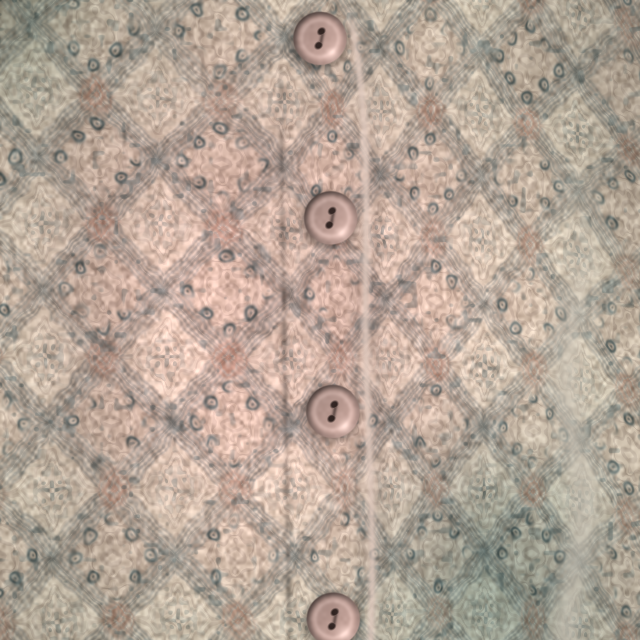
A WebGL 1 fragment shader for this texture:

```glsl
precision highp float;
// Faded printed cotton shirt front: a diamond lattice of striped bands, with
// mirrored ornament in each diamond, is bent over soft folds; a stitched
// placket and a column of four two-hole buttons lie on top.
uniform vec2 u_resolution;

#define CREAM vec3(0.835, 0.765, 0.705)
#define BAND vec3(0.620, 0.590, 0.565)
#define TEAL vec3(0.385, 0.425, 0.430)
#define RUST vec3(0.690, 0.515, 0.445)
#define BUTTON vec3(0.735, 0.610, 0.575)
#define BAND_HALF 0.130
#define BUTTON_RADIUS 0.042
#define ORNAMENT 0.62
#define GRAIN 0.17
#define SPECKS 0.50
#define WEAR 0.55

float hash(vec2 p) {
  return fract(sin(dot(p, vec2(127.1, 311.7))) * 43758.5453);
}

float noise(vec2 p) {
  vec2 i = floor(p), f = fract(p);
  f = f * f * (3.0 - 2.0 * f);
  return mix(mix(hash(i), hash(i + vec2(1, 0)), f.x),
             mix(hash(i + vec2(0, 1)), hash(i + vec2(1, 1)), f.x), f.y);
}

// Soft line or spot of width w around distance zero
float glow(float d, float w) { return exp(-d * d / (w * w)); }

// Cloth to lattice units: repeats narrow past the placket and sag to the right
vec2 drape(vec2 p) {
  float x = p.x - 0.05 * (p.y - 0.14) * (1.0 - p.x);
  float u = 5.12 * x - 0.267 + 1.39 * max(x - 0.443, 0.0);
  float top = 0.137 + 0.053 * p.x + 0.05 * pow(p.x, 8.0);
  float v = (p.y - top) / mix(0.21, 0.19, p.x);
  vec2 sway = vec2(noise(p * 7.0), noise(p * 7.0 + 31.0)) - 0.5;
  vec2 fray = vec2(noise(p * 60.0), noise(p * 60.0 + 17.0)) - 0.5;
  return vec2(u, v) + 0.06 * sway + 0.035 * fray;
}

vec3 printedCloth(vec2 p) {
  vec2 c = drape(p);
  vec2 ab = vec2(c.x + c.y, c.x - c.y);
  vec2 cell = floor(ab + 0.5), f = ab - cell;
  vec2 q = abs(vec2(f.x + f.y, f.x - f.y)) * 0.5;   // mirrored in the diamond
  float detailed = mod(cell.x + cell.y, 2.0);
  float wear = 1.0 - WEAR * noise(p * 22.0 + 5.0);

  // Short curling strokes, symmetric about the centre of each diamond
  float n = noise(q * 15.0 + detailed * 40.0);
  float wave = sin(n * 9.0 + (q.x + q.y) * 52.0) + 0.9 * (noise(p * 75.0) - 0.5);
  float curl = smoothstep(-0.5, 0.9, wave);
  vec3 col = mix(CREAM, CREAM * vec3(0.97, 0.95, 0.95), detailed);
  col = mix(col, mix(BAND, RUST, 0.35), curl * ORNAMENT * mix(0.48, 0.66, detailed));

  // Broken blue star in the light diamonds
  float r = length(q);
  float rays = smoothstep(0.35, 0.7, noise(q * 30.0 + 9.0));
  col = mix(col, TEAL, 0.60 * glow(r, 0.17) * rays * (1.0 - detailed) * wear);

  // Bands: fine lines along, small beads across
  vec2 edge = 0.5 - abs(f);
  float d = min(edge.x, edge.y);
  float along = edge.x < edge.y ? ab.y : ab.x;
  float band = 1.0 - smoothstep(BAND_HALF - 0.03, BAND_HALF + 0.03, d);
  float lines = 0.72 + 0.27 * sin(d * 118.0) + 0.14 * sin(along * 88.0);
  col = mix(col, BAND * 0.97, band * clamp(lines, 0.0, 1.0) * (0.4 + 0.6 * wear));

  // Small ring flowers at the tips and flanks of each detailed diamond
  float tip = min(length(q - vec2(0.31, 0.0)), length(q - vec2(0.0, 0.28)));
  tip = min(tip, length(q - vec2(0.17, 0.16)));
  float ring = glow(tip - 0.042, 0.017) + 0.7 * glow(tip, 0.014);
  float bloom = smoothstep(0.2, 0.75, noise(p * 38.0 + 3.0));
  col = mix(col, TEAL * 0.9, min(ring, 1.0) * detailed * bloom * 0.85);

  // Rust rosettes and teal knots on the band crossings
  vec2 rust = vec2(fract(c.x) - 0.5, fract(c.y + 0.5) - 0.5);
  vec2 knot = vec2(fract(c.x + 0.5) - 0.5, fract(c.y) - 0.5);
  float petals = 0.62 + 0.38 * sin(length(rust) * 85.0 + 5.0 * noise(abs(rust) * 30.0));
  col = mix(col, RUST, 0.72 * petals * wear * (1.0 - smoothstep(0.08, 0.19, length(rust))));
  col = mix(col, TEAL, 0.55 * glow(length(knot), 0.08) * wear);

  // Sparse ink specks, mottling and thread grain
  float speck = smoothstep(0.70, 0.92, noise(p * 88.0 + 11.0));
  col = mix(col, TEAL, SPECKS * speck * (0.35 + 0.65 * max(band, 0.6 * detailed)));
  float thread = noise(p * vec2(180.0, 150.0)) + 0.7 * noise(p * 95.0) - 0.85;
  return col + GRAIN * thread;
}

// Soft light: warm in the middle, greener and dimmer to the sides
vec3 lighting(vec2 p) {
  float away = length((p - vec2(0.42, 0.47)) * vec2(1.0, 0.9));
  vec3 light = mix(vec3(1.055, 0.985, 0.985), vec3(0.96, 0.99, 0.965), smoothstep(0.1, 0.55, away));
  light *= 1.06 - 0.24 * away * away + 0.16 * (noise(p * vec2(7.0, 4.0) + 3.0) - 0.5);
  float hollow = glow(length((p - vec2(0.78, 0.92)) * vec2(1.0, 0.8)), 0.17);
  float corner = glow(length(p), 0.16);
  return light * (1.0 - hollow * vec3(0.25, 0.17, 0.16) - corner * vec3(0.19, 0.14, 0.15));
}

vec3 addButton(vec3 col, vec2 p, vec2 centre) {
  vec2 b = (p - centre) / BUTTON_RADIUS;
  float r = length(b);
  col *= 1.0 - 0.40 * (1.0 - smoothstep(0.7, 1.35, length(b - vec2(-0.06, 0.12))));
  vec3 face = BUTTON * (0.98 + 0.16 * dot(b, vec2(0.6, 0.5)));
  face *= 1.0 - 0.48 * smoothstep(0.74, 0.98, r) * (0.6 - 0.4 * dot(b, vec2(0.6, 0.8)));
  face += 0.08 * glow(r - 0.68, 0.09) + 0.16 * glow(length(b - vec2(0.45, 0.55)), 0.25);
  vec2 h = vec2(b.x + 0.2 * b.y, b.y);              // tilted pair of holes
  float hole = 1.0 - smoothstep(0.08, 0.19, length(vec2(h.x, abs(h.y) - 0.26)));
  float sewing = glow(h.x - 0.06, 0.08) * (1.0 - smoothstep(0.2, 0.35, abs(h.y)));
  face = mix(face, vec3(0.20, 0.15, 0.14), max(hole, 0.6 * sewing));
  return mix(col, face + 0.04 * (noise(p * 150.0) - 0.5), 1.0 - smoothstep(0.95, 1.03, r));
}

void main() {
  vec2 p = gl_FragCoord.xy / u_resolution;
  p.y = 1.0 - p.y;                                  // rows run downwards
  vec3 col = printedCloth(p) * lighting(p);

  // Placket: stitched seam on the left, bright folded edge on the right
  float seam = p.x - 0.436 - 0.016 * p.y;
  float stitch = 0.2 + 1.1 * noise(p * vec2(20.0, 45.0));
  col *= 1.0 - 0.26 * glow(seam, 0.005) * smoothstep(0.08, 0.18, p.y) * stitch;
  float fold = p.x - 0.578 + 0.035 * exp(-5.0 * p.y) - 0.004 * sin(p.y * 9.0);
  col *= 1.0 - 0.10 * glow(fold - 0.016, 0.010) - 0.07 * glow(fold + 0.018, 0.010);
  col = mix(col, vec3(0.87, 0.785, 0.74), 0.78 * glow(fold, 0.0065) * smoothstep(0.0, 0.06, p.y));

  // Pale crease down the right side
  float crease = p.x - 0.898 - 0.013 * sin(p.y * 15.0 - 4.0);
  col = mix(col, vec3(0.78, 0.75, 0.70), 0.62 * glow(crease, 0.027) * smoothstep(0.15, 0.6, p.y));

  for (int i = 0; i < 4; i++) {
    float k = float(i);
    vec2 centre = vec2(0.5 + 0.021 * (1.0 - exp(-1.6 * k)), 0.06 + 0.2695 * k + 0.011 * k * k);
    col = addButton(col, p, centre);
  }
  gl_FragColor = vec4(clamp(col, 0.0, 1.0), 1.0);
}
```
